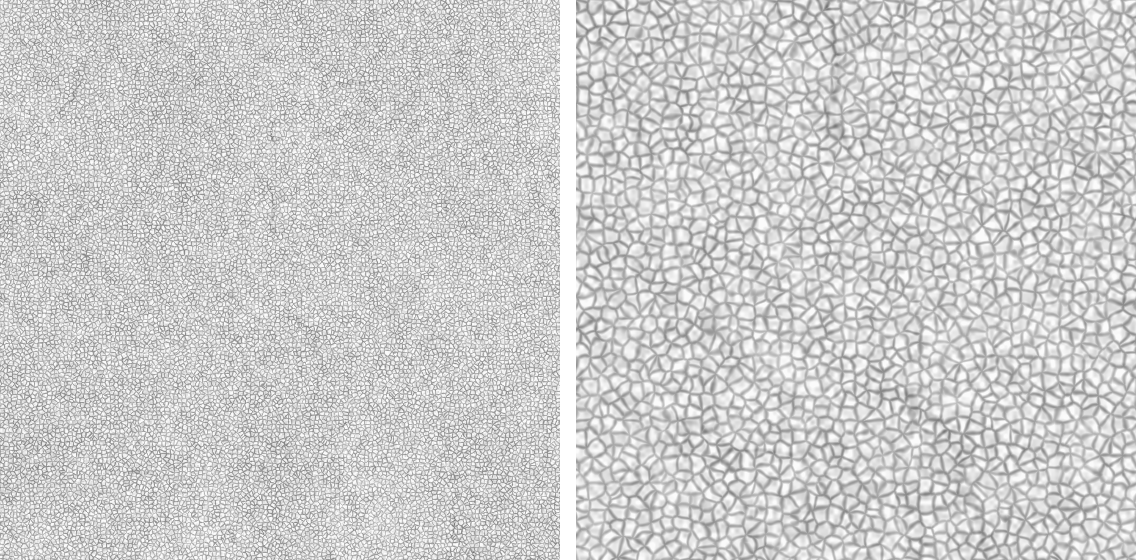
Left: the whole. Right: its middle third, enlarged.
This texture is drawn by a three.js fragment shader. Its source:

```glsl
// Pale grey crackled leather: tiny pebbled plates, dark hairline gaps and faint long creases.
#define CELLS 132.0         // plates across the canvas
#define JITTER 0.88         // irregularity of the plates
#define GAP_SLOPE 0.26      // width of the shaded plate rim, in plate units
#define GAP_TONE 0.645      // mean grey of the gaps
#define PLATE_TONE 0.915    // grey of the plate tops
#define GRAIN 0.21          // strength of the fine speckle
#define CREASE_GRID 6.0     // crease sites across the canvas
#define CREASE_WIDTH 0.0034 // half width of a crease
#define CREASE_DEPTH 0.13   // darkening along a crease

varying vec2 vUv;

vec2 hash2(vec2 p) {
  vec3 q = fract(p.xyx * vec3(0.1031, 0.1030, 0.0973));
  q += dot(q, q.yzx + 33.33);
  return fract((q.xx + q.yz) * q.zy);
}

float valueNoise(vec2 p) {
  vec2 cell = floor(p);
  vec2 f = fract(p);
  f = f * f * (3.0 - 2.0 * f);
  float low = mix(hash2(cell).x, hash2(cell + vec2(1.0, 0.0)).x, f.x);
  float high = mix(hash2(cell + vec2(0.0, 1.0)).x, hash2(cell + 1.0).x, f.x);
  return mix(low, high, f.y);
}

float fractalNoise(vec2 p) {
  float sum = 0.0;
  float weight = 0.5;
  for (int i = 0; i < 4; i++) {
    sum += weight * valueNoise(p);
    p = p * 2.03 + 17.3;
    weight *= 0.5;
  }
  return sum;
}

vec2 plateCentre(vec2 cell) {
  return cell + 0.5 + JITTER * (hash2(cell + 41.0) - 0.5);
}

// Distance to the nearest gap between two plates
float gapDistance(vec2 p) {
  vec2 home = floor(p);
  vec2 nearest = vec2(9.0);
  for (int y = -1; y <= 1; y++) {
    for (int x = -1; x <= 1; x++) {
      vec2 toCentre = plateCentre(home + vec2(x, y)) - p;
      if (dot(toCentre, toCentre) < dot(nearest, nearest)) nearest = toCentre;
    }
  }
  float edge = 1.0;
  for (int y = -2; y <= 2; y++) {
    for (int x = -2; x <= 2; x++) {
      vec2 toCentre = plateCentre(home + vec2(x, y)) - p;
      vec2 across = toCentre - nearest;
      if (dot(across, across) > 0.0001) {
        edge = min(edge, dot(0.5 * (nearest + toCentre), normalize(across)));
      }
    }
  }
  return edge;
}

// Scattered wavering lines that fade towards their ends
float creases(vec2 uv) {
  vec2 waver = vec2(fractalNoise(uv * 22.0), fractalNoise(uv * 22.0 + 57.0)) - 0.47;
  vec2 p = uv + 0.05 * waver;
  vec2 home = floor(p * CREASE_GRID);
  float shade = 0.0;
  for (int y = -1; y <= 1; y++) {
    for (int x = -1; x <= 1; x++) {
      vec2 site = home + vec2(x, y);
      vec2 spot = hash2(site + 7.0);
      vec2 traits = hash2(site + 91.0);
      float angle = 6.2832 * traits.x;
      vec2 along = vec2(cos(angle), sin(angle));
      vec2 offset = p - (site + spot) / CREASE_GRID;
      float halfLength = mix(0.03, 0.085, traits.y);
      float t = dot(offset, along) / halfLength;
      float side = abs(dot(offset, vec2(-along.y, along.x)));
      float line = 1.0 - smoothstep(0.0, CREASE_WIDTH, side);
      float fade = 1.0 - smoothstep(0.4, 1.0, abs(t));
      shade = max(shade, line * fade * mix(0.3, 1.0, spot.x));
    }
  }
  return shade;
}

void main() {
  // Plates with slightly bent outlines
  vec2 p = vUv * CELLS;
  vec2 bend = vec2(valueNoise(p * 1.3), valueNoise(p * 1.3 + 23.0)) - 0.5;
  float rim = smoothstep(0.0, GAP_SLOPE, gapDistance(p + 0.35 * bend));

  // Gaps deepen in places, with broad and local changes
  float broad = fractalNoise(vUv * 6.0) - 0.47;
  float local = valueNoise(vUv * CELLS * 0.55 + 13.0) - 0.5;
  float gapTone = GAP_TONE - 0.14 * local - 0.12 * broad;
  float tone = mix(gapTone, PLATE_TONE - 0.05 * broad, rim);

  // Fine speckle over plates and gaps
  float speckle = valueNoise(vUv * CELLS * 2.7 + 5.0) - 0.5;
  tone += GRAIN * speckle * mix(0.7, 1.0, rim);

  tone -= CREASE_DEPTH * creases(vUv);
  gl_FragColor = vec4(vec3(clamp(tone, 0.0, 0.985)), 1.0);
}
```
